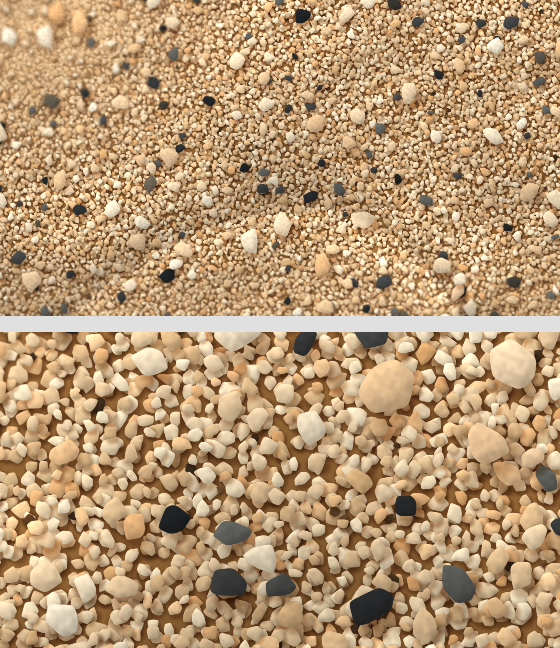
Top: the whole. Bottom: its middle third, enlarged.
Give the GLSL for this texture, as a WebGL 2 fragment shader.

```glsl
#version 300 es
precision highp float;
// Coarse sand seen close up: layers of faceted grains, from fine to pebble size,
// are scattered over ochre ground with contact shadows. Slopes add broad shading,
// and a shallow depth of field softens the far corner and the near edge.

uniform vec2 u_resolution;
out vec4 fragColor;

const vec2 LIGHT = vec2(-0.5, 0.866);

float hash(vec2 p) {
    return fract(sin(dot(p, vec2(127.1, 311.7))) * 43758.5453);
}

float noise(vec2 p) {
    vec2 i = floor(p), f = fract(p);
    f = f * f * (3.0 - 2.0 * f);
    return mix(mix(hash(i), hash(i + vec2(1, 0)), f.x),
               mix(hash(i + vec2(0, 1)), hash(i + vec2(1, 1)), f.x), f.y);
}

// Rounded convex polygon: x = signed distance, y = light on the nearest facet
vec2 grainShape(vec2 q, vec2 seed, float radius, vec2 light) {
    float turn = 6.2832 * hash(seed + 3.1);
    vec2 axis = vec2(cos(turn), sin(turn));
    q += axis * dot(q, axis) * 0.5 * hash(seed + 5.7);
    float sum = 0.0, lit = 0.0, rounding = 0.09 * radius;
    for (int k = 0; k < 6; k++) {
        float fk = float(k);
        float a = turn + 1.047 * (fk + 0.7 * hash(seed + fk * 1.7));
        vec2 n = vec2(cos(a), sin(a));
        float plane = dot(q, n) - radius * mix(0.65, 1.0, hash(seed + fk * 2.3 + 9.0));
        float weight = exp(plane / rounding);
        sum += weight;
        lit += weight * dot(n, light);
    }
    return vec2(rounding * log(sum), lit / sum);
}

// Lays one grain per occupied cell of a turned grid over the colour below
void scatter(inout vec3 col, vec2 p, float cell, float density, vec2 radii,
             vec3 deep, vec3 pale, float soft, float layer) {
    float c = cos(layer * 1.9), s = sin(layer * 1.9);
    mat2 spin = mat2(c, s, -s, c);
    vec2 light = spin * LIGHT;
    p = spin * p + layer * vec2(0.371, 0.593);
    vec2 home = floor(p / cell);
    for (int j = -1; j <= 1; j++)
    for (int i = -1; i <= 1; i++) {
        vec2 id = home + vec2(i, j);
        vec2 seed = id + layer * 17.3;
        if (hash(seed) > density) continue;
        vec2 jitter = vec2(hash(seed + 11.3), hash(seed + 23.9));
        vec2 q = p - (id + 0.1 + 0.8 * jitter) * cell;
        float size = hash(seed + 31.7);
        float radius = mix(radii.x, radii.y, size * size);
        if (length(q) > 2.0 * radius + soft) continue;

        // Contact shadow on the side away from the light
        float shadow = length(q + light * 0.35 * radius) - 0.85 * radius;
        float shadowed = 1.0 - smoothstep(-0.3 * radius, 0.35 * radius + soft, shadow);
        col *= 1.0 - vec3(0.24, 0.31, 0.38) * shadowed;

        // Body colour, facets, dome and surface roughness
        vec2 shape = grainShape(q, seed, radius, light);
        vec3 body = mix(deep, pale, hash(seed + 41.1));
        body *= mix(vec3(1), vec3(1.01, 0.92, 0.82), step(0.82, hash(seed + 53.3)));
        float rim = smoothstep(-0.7 * radius, 0.0, shape.x);
        float shade = 1.0 + 0.13 * rim * shape.y + 0.07 * dot(q, light) / radius - 0.03 * rim;
        shade += 0.12 * (noise(p * 190.0 + seed) - 0.5);
        col = mix(col, body * shade, 1.0 - smoothstep(-soft, soft, shape.x));
    }
}

void main() {
    vec2 p = gl_FragCoord.xy / u_resolution.y;

    // Depth of field
    float farBlur = 1.0 - smoothstep(0.05, 0.85, length((p - vec2(0.0, 1.0)) * vec2(0.95, 1.25)));
    float blur = 0.9 * farBlur + 0.25 * (1.0 - smoothstep(0.0, 0.28, p.y));
    float soft = 0.55 / u_resolution.y + 0.011 * blur;

    // Fine sand
    vec3 col = vec3(0.58, 0.40, 0.21);
    vec3 ochre = vec3(0.84, 0.69, 0.50), cream = vec3(0.99, 0.92, 0.79);
    float fineSoft = min(soft, 0.004);
    scatter(col, p, 0.016, 1.0, vec2(0.008, 0.013), ochre, cream, fineSoft, 1.0);
    scatter(col, p, 0.05, 0.3, vec2(0.004, 0.011), vec3(0.2, 0.15, 0.1), vec3(0.5, 0.34, 0.2), fineSoft, 3.0);
    scatter(col, p, 0.018, 0.85, vec2(0.007, 0.013), ochre, cream, fineSoft, 2.0);
    col = mix(col, vec3(0.88, 0.73, 0.54), min(0.85 * blur, 0.8));

    // Coarse grains, dark stones and pale pebbles
    scatter(col, p, 0.038, 0.42, vec2(0.009, 0.020), vec3(0.86, 0.70, 0.50), vec3(0.98, 0.92, 0.81), soft, 4.0);
    scatter(col, p, 0.085, 0.33, vec2(0.012, 0.032), vec3(0.12, 0.13, 0.14), vec3(0.42, 0.42, 0.40), soft, 5.0);
    scatter(col, p, 0.085, 0.38, vec2(0.016, 0.042), vec3(0.90, 0.75, 0.57), vec3(0.95, 0.91, 0.82), soft, 6.0);

    // Diagonal folds, and a mound with a shaded hollow behind its crest
    vec2 along = vec2(p.x * 0.9 + p.y * 1.2, p.y * 3.4 - p.x * 1.7);
    float folds = 0.65 * noise(along * 1.5 + 4.0) + 0.35 * noise(along * 3.7 + 9.0);
    float side = p.x - 1.0;
    float rise = p.y - 0.33 + side * side * mix(0.55, 1.6, step(0.0, side));
    float hollow = smoothstep(-0.01, 0.03, rise) * (1.0 - smoothstep(0.03, 0.17, rise));
    float crest = smoothstep(-0.16, -0.02, rise) * (1.0 - smoothstep(-0.02, 0.02, rise));
    float slope = 1.01 + 0.3 * (folds - 0.5) - 0.12 * hollow + 0.06 * crest;
    col *= mix(vec3(slope), vec3(1), 0.25 * farBlur);

    fragColor = vec4(clamp(col, 0.0, 1.0), 1.0);
}
```
